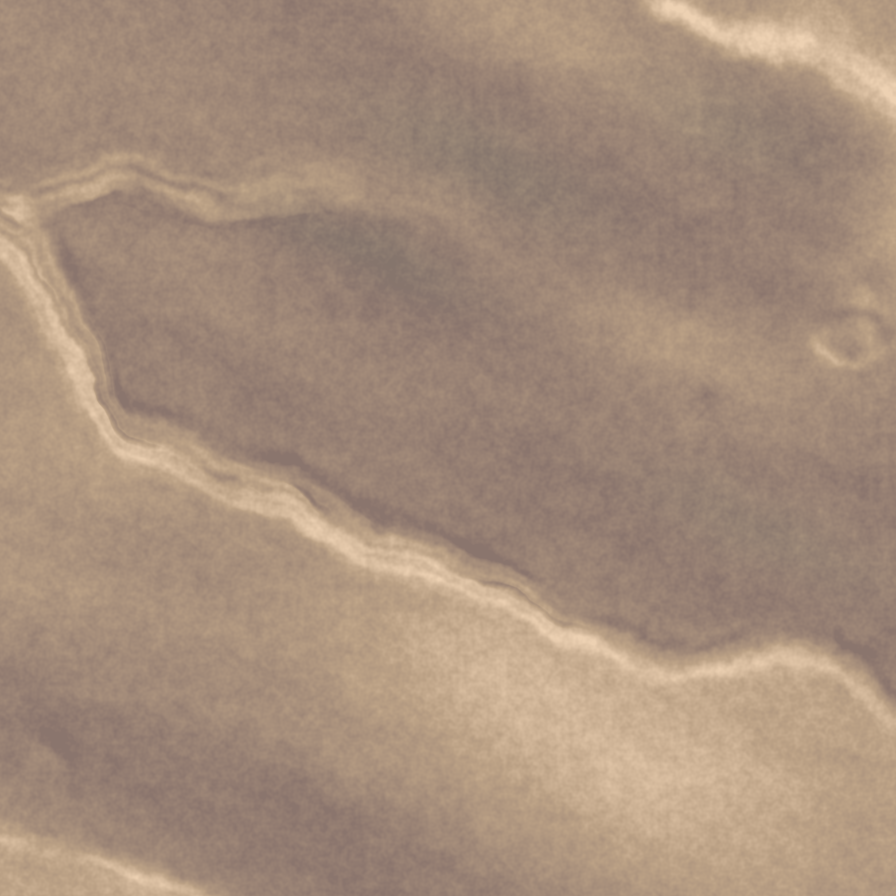
Write a WebGL 1 fragment shader that draws this texture.

```glsl
precision highp float;
uniform vec2 u_resolution;

const vec3 SHADE = vec3(0.575, 0.487, 0.443);
const vec3 SAND = vec3(0.735, 0.632, 0.522);
const vec3 CREST = vec3(0.93, 0.82, 0.70);
const vec3 GREY_DUST = vec3(-0.022, 0.0, -0.003);
const float BASE_TONE = 0.14;
const float MEAN_TONE = 0.29;
const float CONTRAST = 1.35;
const float STREAK_TILT = -0.42;
const float STREAK_AMOUNT = 0.16;
const float MOTTLE_AMOUNT = 0.14;
const float GRAIN_AMOUNT = 0.085;
const float WARP = 0.026;

vec2 gradientAt(vec2 cell) {
  float angle = 6.28318 * fract(sin(dot(cell, vec2(127.1, 311.7))) * 43758.55);
  return vec2(cos(angle), sin(angle));
}

float noise(vec2 p) {
  vec2 i = floor(p), f = fract(p), e = vec2(1.0, 0.0);
  vec2 u = f * f * f * (f * (f * 6.0 - 15.0) + 10.0);
  float low = mix(dot(gradientAt(i), f), dot(gradientAt(i + e.xy), f - e.xy), u.x);
  float high = mix(dot(gradientAt(i + e.yx), f - e.yx), dot(gradientAt(i + e.xx), f - e.xx), u.x);
  return mix(low, high, u.y);
}

float fbm(vec2 p) {
  float sum = 0.0, amp = 0.6;
  for (int i = 0; i < 4; i++) {
    sum += amp * noise(p);
    p = mat2(1.6, 1.2, -1.2, 1.6) * p + 7.3;
    amp *= 0.5;
  }
  return sum;
}

vec2 rotate(vec2 p, float a) {
  return vec2(cos(a) * p.x + sin(a) * p.y, cos(a) * p.y - sin(a) * p.x);
}

float bell(float x, float width) { return exp(-x * x / (width * width)); }

// Soft patch stretched along the streak direction
float blot(vec2 p, float x, float y, float rx, float ry) {
  vec2 q = rotate(p - vec2(x, y), STREAK_TILT) / vec2(rx, ry);
  return exp(-dot(q, q));
}

// Knoll lit from the lower left; negative lift makes a bowl
float knoll(vec2 p, float x, float y, float radius, float lift) {
  vec2 q = (p - vec2(x, y)) / radius;
  return lift * dot(q, vec2(-0.55, -0.85)) * exp(-dot(q, q));
}

float mainCrest(float x) {
  return 0.565 - 0.42 * x + 0.17 * (1.0 - smoothstep(0.0, 0.15, x))
    + 0.09 * smoothstep(0.71, 0.93, x) - 0.03 * smoothstep(0.95, 1.02, x);
}

float plainTone(vec2 p) {
  return BASE_TONE - 0.02 + 0.24 * blot(p, 0.62, 0.98, 0.20, 0.07)
    + 0.10 * blot(p, 0.15, 0.92, 0.25, 0.12) + 0.25 * blot(p, 0.77, 0.61, 0.15, 0.06)
    + 0.40 * blot(p, 1.03, 0.75, 0.07, 0.14) + 0.12 * blot(p, 0.18, 0.69, 0.15, 0.05);
}

float slopeTone(vec2 p) {
  return BASE_TONE + 0.10 + 0.28 * blot(p, 0.60, 0.20, 0.26, 0.13)
    + 0.18 * blot(p, 0.90, 0.10, 0.25, 0.15) + 0.13 * blot(p, 0.01, 0.48, 0.10, 0.16)
    - 0.17 * blot(p, 0.10, 0.16, 0.24, 0.07) - 0.20 * blot(p, 0.42, 0.04, 0.24, 0.07);
}

float mainRidge(vec2 p, float d) {
  float fade = 1.0 - 0.8 * smoothstep(0.54, 0.74, p.x);
  float layers = noise(vec2(p.x * 10.0, d * 85.0));
  float cracks = smoothstep(0.12, 0.4, noise(vec2(p.x * 13.0 + 3.0, d * 60.0)));
  float band = smoothstep(-0.035, -0.008, d) * (1.0 - smoothstep(0.018, 0.052, d));
  float tone = 0.12 * exp(-abs(d) / 0.06) * (1.0 - smoothstep(-0.01, 0.03, d));
  tone += fade * band * (0.22 + 0.30 * layers - 0.24 * cracks * smoothstep(-0.005, 0.015, d));
  tone += (0.14 + 0.16 * noise(p * 9.0)) * bell(d + 0.007, 0.009);
  return tone - (0.12 + 0.2 * noise(p * 12.0 + 4.0)) * bell(d - mix(0.014, 0.044, fade), 0.009);
}

float upperRidge(vec2 p) {
  float d = p.y - 0.775 - 0.028 * bell(p.x - 0.13, 0.065) - 0.022 * bell(p.x - 0.36, 0.11)
    + 0.28 * max(p.x - 0.4, 0.0);
  float folds = noise(vec2(p.x * 15.0, d * 75.0) + 9.0);
  float tone = (0.23 + 0.42 * folds) * bell(d, 0.027) - 0.12 * bell(d + 0.03 + 0.015 * folds, 0.008);
  return tone * (1.0 - smoothstep(0.12, 0.68, p.x));
}

float cornerRidge(vec2 p) {
  float d = p.y - 0.955 - 0.045 * (1.0 - smoothstep(0.72, 0.82, p.x)) + 0.075 * smoothstep(0.88, 1.02, p.x);
  float width = mix(0.013, 0.042, smoothstep(0.76, 0.96, p.x));
  float glow = (0.46 + 0.3 * noise(vec2(p.x * 9.0, d * 45.0))) * bell(d, width);
  return (glow + 0.24 * smoothstep(-0.035, 0.02, d)) * smoothstep(0.69, 0.77, p.x);
}

void main() {
  vec2 uv = gl_FragCoord.xy / u_resolution;
  vec2 p = uv + WARP * vec2(fbm(uv * 11.0), fbm(uv * 11.0 + 31.0));

  // Broad ground and ridges
  float slope = (mainCrest(p.x + 0.004) - mainCrest(p.x - 0.004)) / 0.008;
  float d = (p.y - mainCrest(p.x)) / sqrt(1.0 + slope * slope);
  float tone = mix(slopeTone(p), plainTone(p), smoothstep(-0.02, 0.045, d));
  tone += STREAK_AMOUNT * fbm(rotate(p, STREAK_TILT) * vec2(4.0, 13.0));
  tone += mainRidge(p, d) + upperRidge(p) + cornerRidge(p);
  float low = p.y - 0.085 + 0.33 * p.x;
  tone += 0.22 * (1.0 - smoothstep(-0.018, 0.008, low));
  tone += (0.14 + 0.25 * noise(vec2(p.x * 9.0, low * 70.0))) * bell(low + 0.012, 0.012);

  // Crater and knolls
  vec2 rim = (p - vec2(0.948, 0.622)) * vec2(0.85, 1.1) / 0.031;
  tone += bell(length(rim) - 1.0, 0.27) * (0.04 + 0.26 * dot(rim, vec2(-0.45, -0.9)));
  tone += knoll(p, 0.957, 0.612, 0.019, -0.32) + knoll(p, 0.97, 0.672, 0.024, 0.4)
    + knoll(p, 0.775, 0.535, 0.022, 0.28) + knoll(p, 0.055, 0.164, 0.018, 0.36);

  // Fine texture and grey dust in the hollows
  tone += MOTTLE_AMOUNT * fbm(uv * 42.0) + GRAIN_AMOUNT * (noise(uv * 120.0) + 0.7 * noise(uv * 230.0));
  float dust = blot(p, 0.54, 0.82, 0.14, 0.05) + blot(p, 0.41, 0.72, 0.12, 0.035)
    + 0.7 * blot(p, 0.82, 0.86, 0.11, 0.05) + 0.7 * blot(p, 0.85, 0.41, 0.14, 0.04);
  tone = clamp((tone - 0.07 * dust - MEAN_TONE) * CONTRAST + MEAN_TONE, -0.1, 1.0);
  vec3 color = mix(mix(SHADE, SAND, min(tone * 2.0, 1.0)), CREST, max(tone * 2.0 - 1.0, 0.0));
  gl_FragColor = vec4(color + GREY_DUST * dust, 1.0);
}
```
